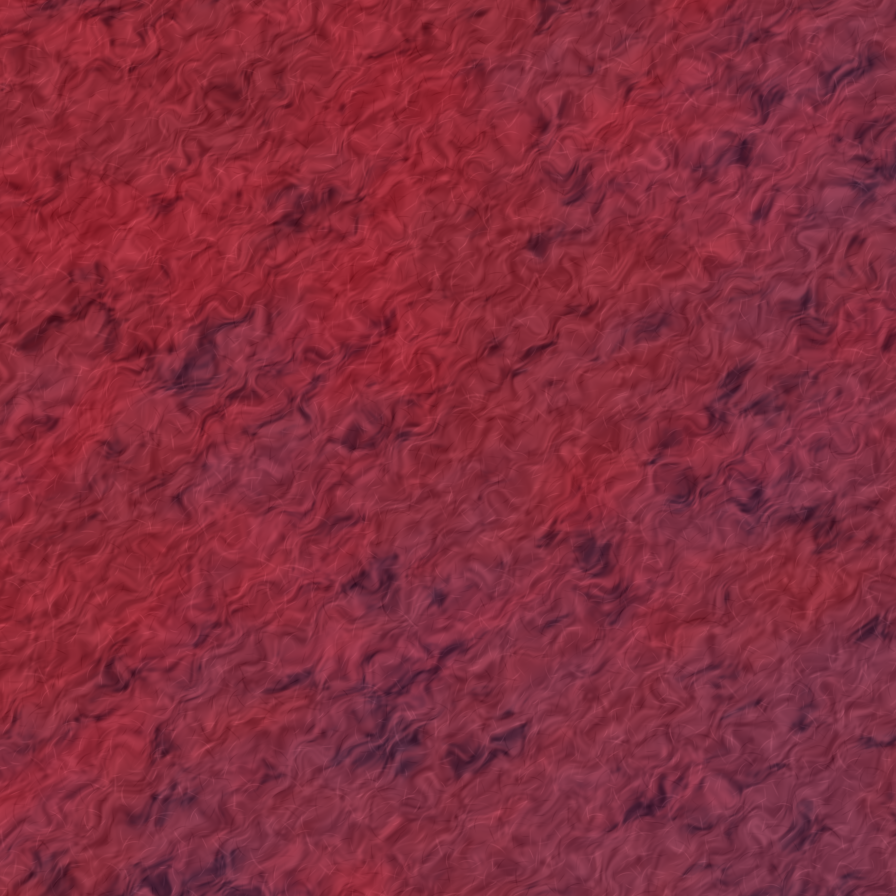
Give the GLSL for this texture, as a three.js fragment shader.

```glsl
varying vec2 vUv;

// Colours: a base, plus offsets added to it
const vec3 BASE_RED = vec3(0.530, 0.174, 0.230);
const vec3 TO_MAUVE = vec3(-0.040, 0.024, 0.048);
const vec3 TO_CRIMSON = vec3(0.062, -0.010, -0.008);
const vec3 TO_INK = vec3(-0.170, -0.055, -0.050);
const vec3 SHADE = vec3(0.082, 0.056, 0.060);

// Directions in radians, scales in cells per canvas
const float NAP_ANGLE = 0.78;
const float PATCH_ANGLE = 0.50;
const vec2 COARSE_GRAIN = vec2(58.0, 125.0);
const vec2 FINE_GRAIN = vec2(115.0, 235.0);
const vec2 CLUMP_SCALE = vec2(17.0, 34.0);
const vec2 PATCH_SCALE = vec2(4.0, 8.0);
const float WARP_SCALE = 38.0;
const float WARP_AMOUNT = 0.014;

// Fibres
const int FIBRE_LAYERS = 3;
const float FIBRE_CELLS = 44.0;
const float FIBRE_WIDTH = 0.055;
const float FIBRE_SPREAD = 1.7;
const float FIBRE_BEND = 0.9;
const float FIBRE_STRENGTH = 0.85;

float hash(vec2 p) {
  vec3 q = fract(vec3(p.xyx) * 0.1031);
  q += dot(q, q.yzx + 33.33);
  return fract((q.x + q.y) * q.z);
}

vec2 hash2(vec2 p) {
  return vec2(hash(p), hash(p + 71.7));
}

// Value noise from -1 to 1
float noise(vec2 p) {
  vec2 cell = floor(p);
  vec2 f = fract(p);
  f = f * f * (3.0 - 2.0 * f);
  float low = mix(hash(cell), hash(cell + vec2(1.0, 0.0)), f.x);
  float high = mix(hash(cell + vec2(0.0, 1.0)), hash(cell + 1.0), f.x);
  return 2.0 * mix(low, high, f.y) - 1.0;
}

float fbm(vec2 p) {
  float sum = 0.0;
  float weight = 0.55;
  for (int i = 0; i < 4; i++) {
    sum += weight * noise(p);
    p = p.yx * 2.03 + 17.3;
    weight *= 0.55;
  }
  return sum;
}

// Coordinates whose x axis runs along the given angle
vec2 along(vec2 p, float angle) {
  float c = cos(angle);
  float s = sin(angle);
  return vec2(c * p.x + s * p.y, c * p.y - s * p.x);
}

// One bent hair per cell, light or dark
float fibres(vec2 p, float seed) {
  vec2 home = floor(p);
  float sum = 0.0;
  for (int y = -1; y <= 1; y++) {
    for (int x = -1; x <= 1; x++) {
      vec2 cell = home + vec2(float(x), float(y));
      vec2 rnd = hash2(cell + seed);
      vec2 traits = hash2(cell + seed + 19.1);
      float angle = NAP_ANGLE + (rnd.x + rnd.y - 1.0) * FIBRE_SPREAD;
      vec2 q = along(p - cell - hash2(cell + seed + 43.3), angle);
      q.y += (traits.x - 0.5) * FIBRE_BEND * q.x * q.x;
      float halfLength = mix(0.4, 0.9, traits.x);
      float body = exp(-q.y * q.y / (FIBRE_WIDTH * FIBRE_WIDTH));
      float taper = 1.0 - smoothstep(0.3 * halfLength, halfLength, abs(q.x));
      sum += body * taper * mix(-0.7, 1.0, traits.y);
    }
  }
  return sum;
}

void main() {
  // Matted nap: a warped, stretched grain
  vec2 warp = vec2(noise(vUv * WARP_SCALE), noise(vUv * WARP_SCALE + 53.0));
  vec2 nap = along(vUv + WARP_AMOUNT * warp, NAP_ANGLE);
  float grain = 0.75 * noise(nap * COARSE_GRAIN) + 0.6 * noise(nap * FINE_GRAIN + 9.0);

  float hairs = 0.0;
  for (int i = 0; i < FIBRE_LAYERS; i++) {
    float layer = float(i);
    hairs += fibres(vUv * FIBRE_CELLS * (1.0 + 0.3 * layer) + layer * 0.37, layer * 101.0);
  }

  // Dyed wool blends: wide tints and small dark clumps
  vec2 drift = along(vUv + 0.5 * WARP_AMOUNT * warp, PATCH_ANGLE);
  float tint = fbm(drift * PATCH_SCALE + 3.0);
  float glow = fbm(drift * PATCH_SCALE * 1.5 + 41.0);
  float clump = fbm(drift * CLUMP_SCALE + 87.0);
  float slope = vUv.x - vUv.y;
  float mauve = smoothstep(-0.55, 0.95, 0.65 * slope + tint + 0.25 * clump);
  float crimson = smoothstep(-0.25, 0.75, glow - 0.3 * slope + 0.2 * grain);
  float ink = smoothstep(0.2, 0.85, clump + 0.3 * tint - 0.15 * grain);

  vec3 colour = BASE_RED + TO_MAUVE * (1.6 * mauve - 0.4);
  colour += TO_CRIMSON * crimson + TO_INK * ink;
  colour += SHADE * (grain + FIBRE_STRENGTH * hairs - 0.25 * clump);
  gl_FragColor = vec4(clamp(colour, 0.0, 1.0), 1.0);
}
```
